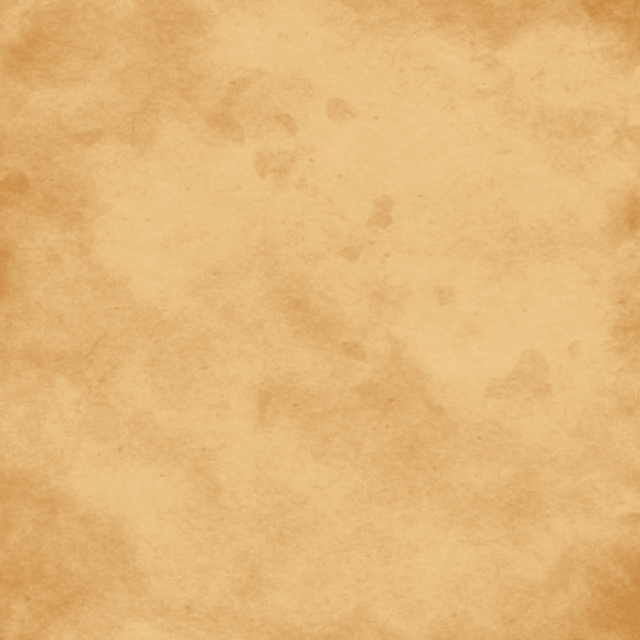
This texture is drawn by a Shadertoy shader. Its source:

```glsl
vec3 hash3(vec2 cell) {
    vec3 p = fract(cell.xyx * vec3(0.1031, 0.1030, 0.0973));
    p += dot(p, p.yxz + 33.33);
    return fract((p.xxy + p.yzz) * p.zyx);
}

// Soft cellular noise: random cell tones blended by distance, centred on zero
float blotch(vec2 p) {
    vec2 cell = floor(p), f = p - cell;
    float tone = 0.0, total = 0.0;
    for (int y = -1; y <= 1; y++)
    for (int x = -1; x <= 1; x++) {
        vec2 offset = vec2(x, y);
        vec3 h = hash3(cell + offset + 57.0);
        vec2 d = offset + h.xy - f;
        float weight = exp(-6.0 * dot(d, d));
        tone += weight * h.z;
        total += weight;
    }
    return tone / total - 0.5;
}

float clouds(vec2 p) {
    float sum = 0.0, amplitude = 1.0;
    for (int i = 0; i < 6; i++) {
        sum += amplitude * blotch(p);
        p = mat2(1.6, 1.2, -1.2, 1.6) * p + 11.7;
        amplitude *= 0.66;
    }
    return sum;
}

// Sparse small dark flecks, at most one per cell
float flecks(vec2 p) {
    vec2 cell = floor(p);
    vec3 h = hash3(cell + 211.0);
    vec2 d = fract(p) - 0.3 - 0.4 * h.xy;
    d.x *= 0.7;
    float radius = 0.06 + 0.1 * h.x;
    return step(0.965, h.z) * (1.0 - smoothstep(radius * 0.3, radius + 0.08, length(d)));
}

void mainImage(out vec4 fragColor, in vec2 fragCoord) {
    vec2 uv = fragCoord / iResolution.xy;
    vec2 warp = vec2(blotch(uv * 9.0), blotch(uv * 9.0 + 40.0));
    vec2 p = uv + 0.04 * warp;

    // Mottled paper, slightly stretched sideways
    float mottle = clouds(p * vec2(4.5, 5.5));
    float tone = 0.86 + 0.72 * mottle;

    // Aged margins, strongest at the left and right
    vec2 edge = abs(uv - 0.5) * 2.0;
    float margin = 0.58 * pow(edge.x, 4.5) + 0.3 * pow(edge.y, 5.0);
    tone -= margin * (1.0 - 0.8 * mottle);

    // Thin broken creases and small stains
    float ridge = abs(blotch(p * 13.0 + 80.0) + 0.25 * blotch(p * 60.0));
    float crease = 1.0 - smoothstep(0.0, 0.035, ridge);
    tone -= 0.28 * crease * smoothstep(0.08, 0.3, blotch(p * 8.0 + 23.0));
    tone -= 0.45 * smoothstep(0.15, 0.4, blotch(p * vec2(26.0, 32.0) + 5.0))
                 * smoothstep(0.0, 0.3, blotch(uv * 7.0 + 64.0));
    tone -= 0.5 * flecks(uv * 42.0 + warp);

    // Fine fibres and grain
    tone += 0.28 * blotch(uv * vec2(110.0, 190.0));
    tone += 0.32 * blotch(uv * vec2(260.0, 300.0) + 9.0);

    // Highlights flatten out, shadows stay open
    tone = min(tone, 0.95 + 0.45 * (tone - 0.95));
    vec3 tan_ = vec3(0.84, 0.63, 0.37);
    vec3 cream = vec3(0.915, 0.755, 0.515);
    fragColor = vec4(mix(tan_, cream, max(tone, -0.6)), 1.0);
}
```
